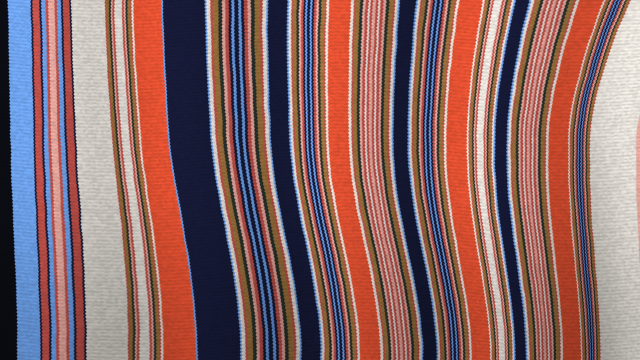
Write a Shadertoy shader that draws this texture.

```glsl
// Woven striped cloth hanging in soft folds: plain bands alternate with
// mirrored groups of fine threads. Stripe coordinates are bent by the folds,
// bands are layered in a loop, then weft ribs, fuzz and fold shading are added.

const vec3 BLACK = vec3(0.045, 0.05, 0.075);
const vec3 NAVY = vec3(0.085, 0.10, 0.21);
const vec3 BLUE = vec3(0.42, 0.62, 0.90);
const vec3 WHITE = vec3(0.89, 0.87, 0.84);
const vec3 ORANGE = vec3(0.87, 0.31, 0.19);
const vec3 PINK = vec3(0.90, 0.66, 0.62);
const vec3 RED = vec3(0.74, 0.31, 0.28);
const vec3 OLIVE = vec3(0.60, 0.44, 0.23);
const vec3 GREEN = vec3(0.16, 0.19, 0.17);

// Band kinds: 0-5 plain, 6 red group, 7 blue heart, 8 pink heart, 9 white heart
const int BANDS = 22;
const int KIND[BANDS] = int[](0, 2, 6, 3, 9, 4, 1, 7, 1, 7, 4, 8, 1, 7, 4, 9, 1, 8, 4, 7, 3, 5);
const float EDGE[BANDS + 1] = float[](-0.1, 0.016, 0.052, 0.117, 0.169, 0.217,
    0.260, 0.329, 0.419, 0.453, 0.512, 0.544, 0.612, 0.639, 0.697, 0.729,
    0.771, 0.794, 0.857, 0.888, 0.924, 0.994, 1.1);

float hash(vec2 p) {
    p = fract(p * vec2(0.1031, 0.1137));
    p += dot(p, p.yx + 33.33);
    return fract((p.x + p.y) * p.x * 17.0);
}

float noise(vec2 p) {
    vec2 i = floor(p), f = fract(p);
    f = f * f * (3.0 - 2.0 * f);
    return mix(mix(hash(i), hash(i + vec2(1, 0)), f.x),
               mix(hash(i + vec2(0, 1)), hash(i + vec2(1, 1)), f.x), f.y);
}

// Sideways shift of the cloth; t runs from 0 at the top to 1 at the bottom
float foldShift(float u, float t) {
    u = clamp(u, 0.0, 1.0);
    float low = 0.011 + 0.042 * smoothstep(0.04, 0.30, u) * (1.0 - smoothstep(0.5, 1.05, u));
    float high = 0.090 * pow(u, 3.5) - 0.004;
    float upper = pow(max(0.0, 1.0 - t / 0.38), 1.5);
    float sway = 0.005 * sin(6.2832 * (t - 0.3)) * smoothstep(0.85, 0.15, u) * smoothstep(0.05, 0.2, u);
    return low * smoothstep(mix(0.30, 0.48, u), 1.0, t) + high * upper + sway;
}

// Lays a thread over everything deeper than its start
vec3 lay(vec3 base, vec3 thread, float start, float depth, float soft) {
    return mix(base, thread, smoothstep(start - soft, start + soft, depth));
}

// Red group, from its rim (depth 0) to its middle (depth 1)
vec3 redGroup(float depth, float soft) {
    vec3 c = lay(NAVY, RED, 0.08, depth, soft);
    c = lay(c, NAVY, 0.42, depth, soft);
    c = lay(c, BLUE, 0.51, depth, soft);
    c = lay(c, RED, 0.72, depth, soft);
    return lay(c, PINK, 0.84, depth, soft);
}

// Olive-edged group whose inner threads depend on its heart
vec3 oliveGroup(int kind, float depth, float soft) {
    bool blueHeart = kind == 7;
    vec3 c = lay(WHITE, RED, 0.13, depth, soft);
    c = lay(c, OLIVE, 0.21, depth, soft);
    c = lay(c, GREEN, 0.39, depth, soft);
    c = lay(c, PINK, 0.51, depth, soft);
    c = lay(c, RED, 0.62, depth, soft);
    c = lay(c, blueHeart ? NAVY : WHITE, 0.74, depth, soft);
    c = lay(c, blueHeart ? BLUE : (kind == 8 ? RED : WHITE), 0.83, depth, soft);
    return lay(c, blueHeart ? NAVY : (kind == 8 ? PINK : WHITE), 0.93, depth, soft);
}

vec3 bandColor(int kind, float u, float from, float to, float blur) {
    float halfWidth = 0.5 * (to - from);
    float depth = 1.0 - abs(u - 0.5 * (from + to)) / halfWidth;
    float soft = blur / halfWidth;
    if (kind == 6) return redGroup(depth, soft);
    if (kind > 6) return oliveGroup(kind, depth, soft);
    if (kind == 1) return lay(BLUE, NAVY, 0.0025 / halfWidth, depth, soft);
    if (kind == 0) return BLACK;
    if (kind == 2) return BLUE;
    if (kind == 3) return WHITE;
    return kind == 4 ? ORANGE : PINK;
}

void mainImage(out vec4 fragColor, in vec2 fragCoord) {
    vec2 uv = fragCoord / iResolution.xy;
    float t = 1.0 - uv.y;
    float blur = 0.0006 + 0.5 / iResolution.x;

    // Undo the fold shift by a few fixed-point steps
    float u = uv.x;
    for (int i = 0; i < 4; i++) u = uv.x - foldShift(u, t);

    // Weft ribs and the small waviness they give each thread
    float rib = sin(6.2832 * (uv.y * 105.0 + 2.0 * sin(u * 9.0)));
    u += 0.0005 * rib + 0.0012 * (noise(vec2(u * 60.0, t * 24.0)) - 0.5);

    vec3 color = BLACK;
    for (int i = 0; i < BANDS; i++) {
        vec3 band = bandColor(KIND[i], u, EDGE[i], EDGE[i + 1], blur);
        color = lay(color, band, EDGE[i], u, blur);
    }

    // Yarn fuzz, rib relief and broad light over the folds
    float fuzz = noise(vec2(u * 260.0, t * 210.0)) - 0.5;
    color *= 1.0 + 0.035 * rib + 0.12 * fuzz;
    float folds = 0.92 + 0.07 * sin(u * 27.0 + 0.6) - 0.13 * smoothstep(0.45, 1.0, t);
    float valley = exp(-pow((u - 0.93) / 0.045, 2.0)) * smoothstep(0.1, 0.6, t);
    color *= folds + 0.06 * (1.0 - t) - 0.12 * valley;
    fragColor = vec4(clamp(color, 0.0, 1.0), 1.0);
}
```
